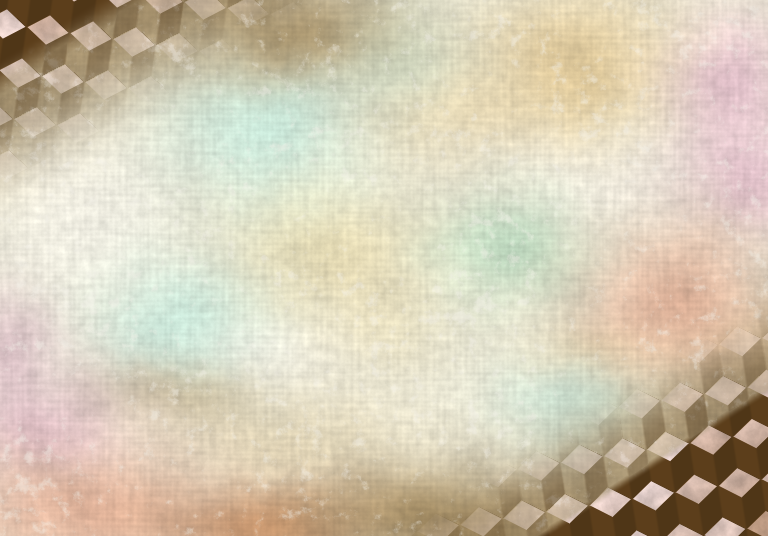
Give the GLSL for this background, as a WebGL 2 fragment shader.

```glsl
#version 300 es
precision highp float;

uniform vec2 u_resolution;
out vec4 fragColor;

// Palette
const vec3 PALE   = vec3(0.92, 0.91, 0.84);
const vec3 CHALK  = vec3(0.96, 0.95, 0.92);
const vec3 AQUA   = vec3(0.76, 0.91, 0.86);
const vec3 JADE   = vec3(0.69, 0.84, 0.73);
const vec3 BUTTER = vec3(0.90, 0.84, 0.66);
const vec3 GOLD   = vec3(0.87, 0.77, 0.57);
const vec3 ORCHID = vec3(0.86, 0.70, 0.77);
const vec3 SALMON = vec3(0.87, 0.67, 0.57);
const vec3 RUST   = vec3(0.76, 0.54, 0.38);
const vec3 UMBER  = vec3(0.58, 0.48, 0.31);
const vec3 DARK   = vec3(0.31, 0.21, 0.09);
const vec3 ROSE_TOP = vec3(0.90, 0.82, 0.81);
const vec3 CLAY_TOP = vec3(0.74, 0.60, 0.51);

// Cube lattice: width, half height of the top face, row spacing
const float CUBE_W = 0.0812;
const float CUBE_H = 0.0290;
const float CUBE_ROW = 0.0868;

// Texture strengths
const float WARP = 0.05;
const float STAIN = 0.22;
const float GRAIN = 0.16;
const float WEAVE = 0.05;
const float FLECKS = 0.45;

float hash(vec2 p) {
  vec3 q = fract(p.xyx * 0.1031);
  q += dot(q, q.yzx + 33.33);
  return fract((q.x + q.y) * q.z);
}

float cornerSlope(vec2 cell, vec2 offset) {
  float a = 6.2832 * hash(cell);
  return dot(vec2(cos(a), sin(a)), offset);
}

// Gradient noise, about -0.7 to 0.7
float noise(vec2 p) {
  vec2 i = floor(p), f = p - i, e = vec2(1.0, 0.0);
  vec2 u = f * f * f * (f * (f * 6.0 - 15.0) + 10.0);
  return mix(mix(cornerSlope(i, f), cornerSlope(i + e, f - e), u.x),
             mix(cornerSlope(i + e.yx, f - e.yx), cornerSlope(i + 1.0, f - 1.0), u.x), u.y);
}

float fbm(vec2 p) {
  float sum = 0.0, amp = 0.6;
  for (int i = 0; i < 5; i++) {
    sum += amp * noise(p);
    p = mat2(1.6, 1.2, -1.2, 1.6) * p + 17.3;
    amp *= 0.55;
  }
  return sum;
}

// Soft elliptical wash of colour
vec3 wash(vec3 base, vec2 p, vec2 centre, vec2 radius, vec3 tint, float strength) {
  vec2 d = (p - centre) / radius;
  return mix(base, tint, strength * exp(-dot(d, d)));
}

// Tumbling blocks; depth is positive inside the solid corner
vec3 cubes(vec3 base, vec2 p, vec2 origin, float angle, float depth, float reach, float edge) {
  float c = cos(angle), s = sin(angle), px = 1.5 / u_resolution.y;
  vec2 q = mat2(c, -s, s, c) * (p - origin);
  q.y = -q.y;
  float row = floor((q.y + CUBE_H) / CUBE_ROW);
  float x = fract(q.x / CUBE_W - 0.5 * row + 0.5) - 0.5;
  if (q.y - row * CUBE_ROW < CUBE_H * (2.0 * abs(x) - 1.0)) row -= 1.0;
  float column = floor(q.x / CUBE_W - 0.5 * row + 0.5);
  x = q.x / CUBE_W - 0.5 * row - column;
  float y = q.y - row * CUBE_ROW;

  float inside = 1.0 - 2.0 * abs(x) - abs(y) / CUBE_H;
  float top = smoothstep(0.0, px / CUBE_H, inside);
  float right = smoothstep(-px / CUBE_W, px / CUBE_W, x * (1.0 - 2.0 * abs(x)));
  float tone = hash(vec2(column, row) + 40.0);
  float solid = smoothstep(-edge, 0.3 * edge, depth);
  float fade = smoothstep(-reach, -0.2 * reach, depth) * (0.6 + 0.4 * tone);

  float wear = 1.0 + 0.3 * fbm(p * 24.0);
  vec3 topColor = mix(ROSE_TOP, CLAY_TOP, clamp(0.9 * tone + 3.0 * (depth - 0.1), 0.0, 1.0)) * wear;
  vec3 sideColor = DARK * (1.0 + 0.16 * (1.0 - right));
  float sideAlpha = max(solid, fade * mix(0.18, 0.5, right));
  vec3 face = mix(base, sideColor, sideAlpha);
  return mix(face, mix(base, topColor, max(0.95 * solid, 0.55 * fade)), top);
}

void main() {
  vec2 p = gl_FragCoord.xy / u_resolution.y;
  vec2 w = p + WARP * vec2(fbm(p * 5.0), fbm(p * 5.0 + 31.0));
  float depthTL = dot(p - vec2(0.0, 0.869), vec2(-0.521, 0.854));
  float depthBR = dot(p - vec2(1.017, 0.0), vec2(0.543, -0.840));

  // Pale and cool washes
  vec3 col = PALE;
  col = wash(col, w, vec2(0.16, 0.59), vec2(0.22, 0.17), CHALK, 0.6);
  col = wash(col, w, vec2(1.12, 0.67), vec2(0.22, 0.09), CHALK, 0.7);
  col = wash(col, w, vec2(0.50, 0.34), vec2(0.16, 0.07), CHALK, 0.7);
  col = wash(col, w, vec2(0.61, 0.54), vec2(0.19, 0.11), BUTTER, 0.75);
  col = wash(col, w, vec2(0.70, 0.40), vec2(0.14, 0.10), BUTTER, 0.4);
  col = wash(col, w, vec2(0.50, 0.76), vec2(0.17, 0.14), AQUA, 0.8);
  col = wash(col, w, vec2(0.74, 0.90), vec2(0.13, 0.10), AQUA, 0.45);
  col = wash(col, w, vec2(0.33, 0.40), vec2(0.15, 0.11), AQUA, 0.75);
  col = wash(col, w, vec2(0.96, 0.53), vec2(0.14, 0.10), JADE, 0.75);
  col = wash(col, w, vec2(1.13, 0.35), vec2(0.12, 0.06), BUTTER, 0.6);
  col = wash(col, w, vec2(1.07, 0.25), vec2(0.13, 0.08), AQUA, 0.65);

  // Warm washes
  col = wash(col, w, vec2(1.08, 0.88), vec2(0.20, 0.14), GOLD, 0.85);
  col = wash(col, w, vec2(0.85, 0.78), vec2(0.17, 0.09), GOLD, 0.4);
  col = wash(col, w, vec2(1.37, 0.84), vec2(0.11, 0.14), ORCHID, 0.75);
  col = wash(col, w, vec2(1.40, 0.66), vec2(0.13, 0.10), ORCHID, 0.7);
  col = wash(col, w, vec2(1.27, 0.43), vec2(0.18, 0.14), SALMON, 0.85);
  col = wash(col, w, vec2(0.33, 0.26), vec2(0.15, 0.06), UMBER, 0.4);
  col = wash(col, w, vec2(0.55, 0.18), vec2(0.22, 0.08), GOLD, 0.35);
  col = wash(col, w, vec2(0.02, 0.36), vec2(0.08, 0.10), ORCHID, 0.55);
  col = wash(col, w, vec2(0.07, 0.20), vec2(0.16, 0.12), ORCHID, 0.7);
  col = wash(col, w, vec2(0.17, 0.04), vec2(0.26, 0.12), SALMON, 0.85);
  col = wash(col, w, vec2(0.50, 0.02), vec2(0.20, 0.08), RUST, 0.85);
  col = wash(col, w, vec2(0.80, 0.03), vec2(0.23, 0.10), UMBER, 0.8);
  col = wash(col, w, vec2(0.55, 0.95), vec2(0.20, 0.09), UMBER, 0.75);

  // Brown shade along both corners
  vec2 shade = min(vec2(depthTL + 0.05, depthBR + 0.02), 0.0) / vec2(0.12, 0.11);
  col = mix(col, UMBER, 0.65 * exp(-shade.x * shade.x));
  col = mix(col, UMBER, 0.60 * exp(-shade.y * shade.y));

  // Worn paper: stains, weave, grain and pale flecks
  float weave = noise(p * vec2(150.0, 9.0)) + noise(p * vec2(9.0, 150.0));
  float fleck = fbm(p * 38.0) + 0.5 * fbm(p * 6.0 + 9.0);
  col *= 1.0 + STAIN * fbm(p * 7.0 + 5.0) * (1.1 - col.g) * 2.0 + GRAIN * fbm(p * 55.0) * 0.6 + WEAVE * weave;
  col = mix(col, CHALK, FLECKS * smoothstep(0.12, 0.5, fleck));

  // Cube corners
  col = cubes(col, p, vec2(0.0896, 0.944), -0.139, depthTL, 0.22, 0.06);
  col = cubes(col, p, vec2(1.3265, 0.179), 0.150, depthBR, 0.17, 0.018);
  fragColor = vec4(clamp(col, 0.0, 1.0), 1.0);
}
```
